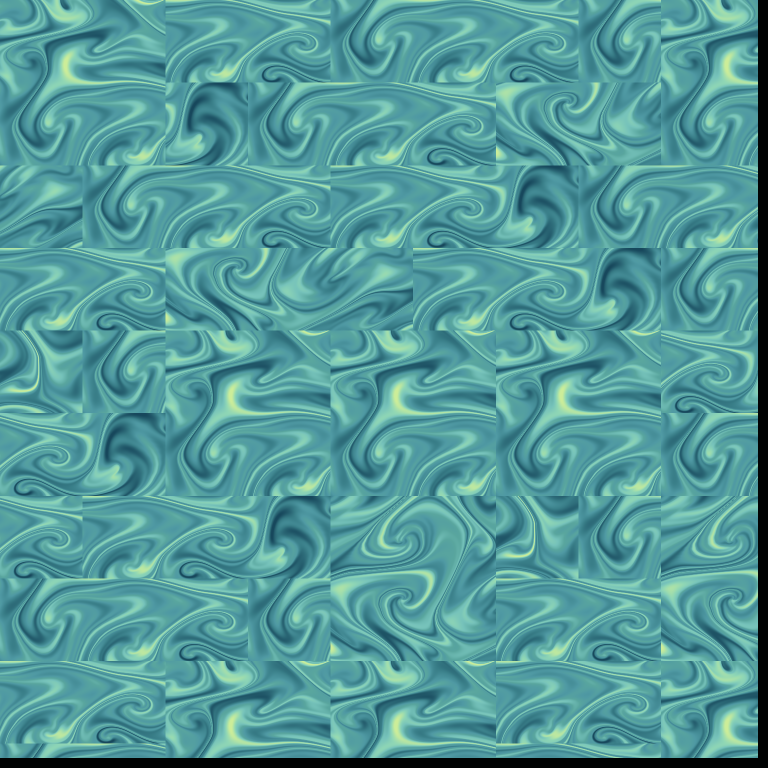
Reproduce this texture procedurally as a Shadertoy shader.

```glsl
// Patchwork of square tiles cut from a swirling teal marbled fluid, with a dark margin.

const float TILE = 0.1076;       // tile side in canvas units
const float MARGIN = 0.013;      // dark strip at the right and bottom
const int FLOW_STEPS = 13;
const int SAMPLES = 2;           // antialiasing samples per axis

const vec3 MARGIN_COLOR = vec3(0.005, 0.01, 0.01);
const vec3 DEEP  = vec3(0.09, 0.28, 0.36);
const vec3 TEAL  = vec3(0.22, 0.49, 0.53);
const vec3 BLUE  = vec3(0.31, 0.60, 0.64);
const vec3 SEA   = vec3(0.35, 0.65, 0.62);
const vec3 AQUA  = vec3(0.46, 0.76, 0.73);
const vec3 MINT  = vec3(0.56, 0.84, 0.71);
const vec3 LEMON = vec3(0.80, 0.93, 0.60);

float hash(vec2 p, float seed) {
    vec3 q = fract(vec3(p.xyx + seed) * vec3(0.1031, 0.1030, 0.0973));
    q += dot(q, q.yzx + 33.33);
    return fract((q.x + q.y) * q.z);
}

vec2 latticeGradient(vec2 p, float seed) {
    float angle = 6.2832 * hash(p, seed);
    return vec2(cos(angle), sin(angle));
}

// Gradient noise: x holds the value, yz its derivatives.
vec3 gradientNoise(vec2 p, float seed) {
    vec2 i = floor(p), f = p - i;
    vec2 u = f * f * f * (f * (f * 6.0 - 15.0) + 10.0);
    vec2 du = 30.0 * f * f * (f * (f - 2.0) + 1.0);
    vec2 e = vec2(1.0, 0.0);
    vec2 ga = latticeGradient(i, seed);
    vec2 gb = latticeGradient(i + e.xy, seed);
    vec2 gc = latticeGradient(i + e.yx, seed);
    vec2 gd = latticeGradient(i + e.xx, seed);
    float va = dot(ga, f);
    float vb = dot(gb, f - e.xy);
    float vc = dot(gc, f - e.yx);
    float vd = dot(gd, f - e.xx);
    float k = va - vb - vc + vd;
    float value = va + u.x * (vb - va) + u.y * (vc - va) + u.x * u.y * k;
    vec2 slope = ga + u.x * (gb - ga) + u.y * (gc - ga) + u.x * u.y * (ga - gb - gc + gd)
               + du * (u.yx * k + vec2(vb, vc) - va);
    return vec3(value, slope);
}

// Carry a point along a divergence-free flow, which draws noise into filaments.
vec2 advect(vec2 p, float duration) {
    float dt = duration / float(FLOW_STEPS);
    vec2 eddyScale = vec2(0.8, 1.15);
    for (int i = 0; i < FLOW_STEPS; i++) {
        vec2 slope = gradientNoise(p * eddyScale, 17.0).yz * eddyScale;
        p += dt * vec2(slope.y, -slope.x);
    }
    return p;
}

// Marbling strength, roughly in standard deviations around zero.
float marble(vec2 p) {
    vec2 q = advect(p, 1.4);
    float broad = gradientNoise(q * 1.7, 41.0).x;
    float fine = gradientNoise(q * 3.7 + 5.3, 73.0).x;
    return 3.4 * (broad + 0.8 * fine);
}

vec3 blend(vec3 base, vec3 next, float lo, float hi, float t) {
    return mix(base, next, clamp((t - lo) / (hi - lo), 0.0, 1.0));
}

vec3 palette(float t) {
    vec3 c = blend(DEEP, TEAL, -2.6, -1.2, t);
    c = blend(c, BLUE, -1.2, -0.25, t);
    c = blend(c, SEA, -0.25, 0.47, t);
    c = blend(c, AQUA, 0.47, 1.04, t);
    c = blend(c, MINT, 1.04, 1.65, t);
    return blend(c, LEMON, 1.65, 2.6, t);
}

// Map a tile position to the piece of fluid shown there; pieces recur often.
vec2 patchSource(vec2 q) {
    vec2 cell = floor(q);
    float band = floor(cell.y / 2.0);
    float bandShift = floor(2.0 * hash(vec2(band, 3.0), 5.0));
    vec2 anchor = vec2(floor((cell.x + bandShift) / 2.0) * 2.0 - bandShift, band * 2.0);
    vec2 origin = vec2(0.0);

    // Some square blocks break up into long single-row strips.
    if (hash(anchor, 11.0) > 0.42) {
        float rowShift = floor(3.0 * hash(vec2(cell.y, 7.0), 9.0));
        anchor = vec2(floor((cell.x + rowShift) / 3.0) * 3.0 - rowShift, cell.y);
        origin = vec2(floor(1.5 * hash(anchor, 23.0)), 1.0);
    }
    if (hash(anchor, 31.0) > 0.82) origin += vec2(6.0, 3.0);
    return q - anchor + origin;
}

vec3 shade(vec2 uv) {
    if (uv.x > 1.0 - MARGIN || uv.y < MARGIN) return MARGIN_COLOR;
    vec2 q = vec2(uv.x, 1.0 - uv.y) / TILE;
    return palette(marble(patchSource(q)));
}

void mainImage(out vec4 fragColor, in vec2 fragCoord) {
    vec3 color = vec3(0.0);
    for (int j = 0; j < SAMPLES; j++)
        for (int i = 0; i < SAMPLES; i++) {
            vec2 jitter = (vec2(i, j) + 0.5) / float(SAMPLES) - 0.5;
            color += shade((fragCoord + jitter) / iResolution.xy);
        }
    fragColor = vec4(color / float(SAMPLES * SAMPLES), 1.0);
}
```
